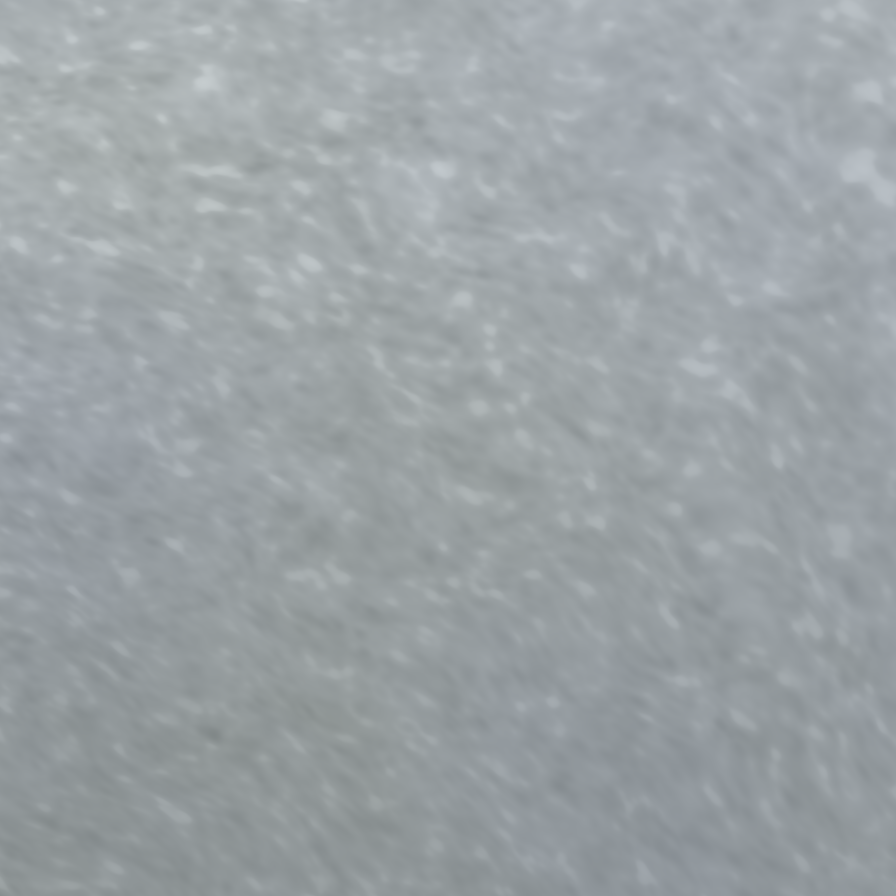
This texture is drawn by a WebGL 2 fragment shader. Its source:

```glsl
#version 300 es
precision highp float;
// Soft, slanted grey-blue grains on a dull surface that brightens toward the top.

uniform vec2 u_resolution;
out vec4 fragColor;

// Three random values in 0..1 for one cell.
vec3 hash3(vec2 cell, float seed) {
    vec3 q = fract(vec3(cell.xyx + seed) * vec3(0.1031, 0.1030, 0.0973));
    q += dot(q, q.yxz + 33.33);
    return fract((q.xxy + q.yzz) * q.zyx);
}

// Cellular noise: every cell holds one smooth light or dark blob.
float grains(vec2 p, vec2 cells, float seed) {
    vec2 q = p * cells;
    vec2 home = floor(q);
    float sum = 0.0;
    for (int j = -1; j <= 1; j++) {
        for (int i = -1; i <= 1; i++) {
            vec2 cell = home + vec2(i, j);
            vec3 rnd = hash3(cell + 200.0, seed);
            vec2 offset = q - cell - rnd.xy;
            float falloff = max(0.0, 1.0 - dot(offset, offset));
            sum += (2.0 * rnd.z - 1.0) * falloff * falloff;
        }
    }
    return sum;
}

// Lean the grains down to the right, more steeply near the bottom.
vec2 slant(vec2 uv) {
    float slope = 0.2 + 0.35 * (1.0 - uv.y);
    vec2 p = vec2(uv.x - 0.25 * uv.y, uv.y + slope * uv.x);
    vec2 wave = sin(p.yx * vec2(31.0, 23.0) + 2.0 * sin(p * 17.0));
    return p + 0.005 * wave;
}

// Vertical light falloff with a paler upper left.
float shading(vec2 uv) {
    float rise = mix(uv.y, smoothstep(0.0, 1.0, uv.y), 0.4);
    return mix(0.578, 0.682, rise) + 0.012 * (0.5 - uv.x) * uv.y;
}

void main() {
    vec2 uv = gl_FragCoord.xy / u_resolution;
    vec2 p = slant(uv);

    // Grain layers from broad to fine.
    float broad = grains(p, vec2(4.0, 6.0), 3.0);
    float clump = grains(p, vec2(15.0, 29.0), 11.0);
    float streak = grains(p, vec2(37.0, 73.0), 23.0);
    float fine = grains(p, vec2(70.0, 125.0), 41.0);

    // Texture is crisper at the upper left and softer at the lower right.
    float crisp = mix(0.75, 1.3, smoothstep(-0.5, 0.9, uv.y - 0.5 * uv.x));
    crisp *= 1.0 + 0.2 * broad;

    float tone = shading(uv) + 0.010 * broad;
    tone += crisp * (0.014 * clump + 0.025 * streak + 0.017 * fine);

    // Sparse pale flecks where streaks and fine grains coincide.
    float fleck = smoothstep(0.45, 1.3, streak + 0.6 * fine);
    tone += 0.025 * fleck * crisp;

    // Slow drift between bluish and greenish grey.
    float drift = grains(p, vec2(3.0, 4.0), 67.0) + 0.3 * clump;
    float cool = 0.35 * (uv.y - 0.5) + 0.6 * drift;
    vec3 tint = vec3(-0.022, 0.005, 0.017) + cool * vec3(-0.003, -0.003, 0.013);

    fragColor = vec4(clamp(tone + tint, 0.0, 1.0), 1.0);
}
```
